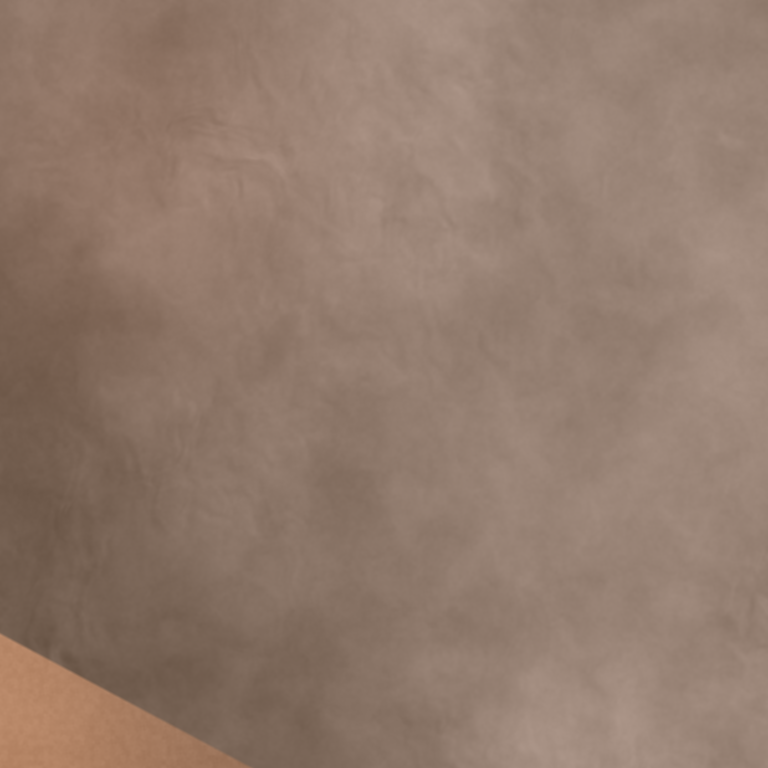
Give the GLSL for this texture, as a Shadertoy shader.

```glsl
// Mottled brown plaster wall, dark toward the lower left, with a tan wedge in the corner.
// Broad gradients set the tone; warped value noise adds clouds, and the slope of
// a second warped field adds faint trowel creases, finished with fine grain.

const vec3 WALL_DARK = vec3(0.355, 0.278, 0.218);
const vec3 WALL_LIGHT = vec3(0.660, 0.573, 0.522);
const vec3 WARM_TINT = vec3(0.022, -0.004, -0.012);
const vec3 WEDGE_LIT = vec3(0.715, 0.525, 0.400);
const vec3 WEDGE_DIM = vec3(0.610, 0.455, 0.355);

const float TONE_LEFT = 0.56;
const float TONE_RIGHT = 0.84;
const float SHADOW_DEPTH = 0.36;
const float CLOUD_STRENGTH = 0.46;
const float MOTTLE_STRENGTH = 0.22;
const float CREASE_STRENGTH = 0.42;
const float GRAIN_STRENGTH = 0.075;
const float WEDGE_HEIGHT = 0.175;
const float WEDGE_WIDTH = 0.328;
const float EDGE_SOFTNESS = 0.0025;

float hash(vec2 cell) {
    vec3 q = fract(cell.xyx * vec3(0.1031, 0.1030, 0.0973));
    q += dot(q, q.yzx + 33.33);
    return fract((q.x + q.y) * q.z);
}

float valueNoise(vec2 p) {
    vec2 cell = floor(p);
    vec2 f = fract(p);
    f = f * f * f * (f * (f * 6.0 - 15.0) + 10.0);
    float low = mix(hash(cell), hash(cell + vec2(1, 0)), f.x);
    float high = mix(hash(cell + vec2(0, 1)), hash(cell + vec2(1, 1)), f.x);
    return mix(low, high, f.y);
}

// Fractal noise centred on zero; each octave is turned to hide the lattice.
float fbm(vec2 p, int octaves) {
    const mat2 TURN = mat2(0.8, 0.6, -0.6, 0.8);
    float sum = 0.0;
    float weight = 0.5;
    for (int i = 0; i < octaves; i++) {
        sum += weight * (valueNoise(p) - 0.5);
        p = TURN * p * 2.03 + 17.3;
        weight *= 0.52;
    }
    return sum;
}

vec2 warp(vec2 p, float amount) {
    return p + amount * vec2(fbm(p + 31.7, 4), fbm(p + 73.1, 4));
}

float blob(vec2 p, vec2 centre, vec2 radius) {
    vec2 d = (p - centre) / radius;
    return exp(-dot(d, d));
}

// Height field whose slope reads as wispy creases.
float trowelHeight(vec2 p) {
    return fbm(warp(p * vec2(6.5, 5.5) + 9.0, 2.4), 4);
}

float creases(vec2 p) {
    vec2 lightStep = vec2(0.006, 0.005);
    float slope = trowelHeight(p) - trowelHeight(p + lightStep);
    float patches = smoothstep(-0.08, 0.16, fbm(p * 5.0 + 52.0, 3));
    return clamp(slope, -0.16, 0.16) * mix(0.35, 1.5, patches);
}

float wallTone(vec2 p) {
    float tone = mix(TONE_LEFT, TONE_RIGHT, smoothstep(0.0, 0.8, p.x + 0.12 * (p.y - 0.5)));
    tone -= SHADOW_DEPTH * blob(p, vec2(0.0, 0.38), vec2(0.17, 0.30));
    tone -= 0.22 * blob(p, vec2(0.22, 0.08), vec2(0.22, 0.17));
    tone += 0.06 * blob(p, vec2(0.80, 0.95), vec2(0.25, 0.15));
    tone += CLOUD_STRENGTH * fbm(warp(p * 4.0 + 4.0, 0.9), 5);
    tone += MOTTLE_STRENGTH * fbm(warp(p * 17.0 + 21.0, 1.2), 4);
    return tone + CREASE_STRENGTH * creases(p);
}

void mainImage(out vec4 fragColor, in vec2 fragCoord) {
    vec2 p = fragCoord / iResolution.xy;
    float grain = GRAIN_STRENGTH * fbm(p * 150.0 + 5.0, 2);

    // Wall, slightly redder in the upper left
    vec3 wall = mix(WALL_DARK, WALL_LIGHT, clamp(wallTone(p) + grain, 0.0, 1.1));
    wall += WARM_TINT * blob(p, vec2(0.16, 0.80), vec2(0.30, 0.32));

    // Tan wedge, dimming toward its right tip
    vec3 wedge = mix(WEDGE_LIT, WEDGE_DIM, smoothstep(0.0, WEDGE_WIDTH, p.x));
    wedge += 0.035 * fbm(p * 12.0, 3) + 0.7 * grain;

    vec2 edgeNormal = normalize(vec2(WEDGE_HEIGHT, WEDGE_WIDTH));
    float edgeDistance = dot(p - vec2(0.0, WEDGE_HEIGHT), edgeNormal);
    float wedgeMask = 1.0 - smoothstep(-EDGE_SOFTNESS, EDGE_SOFTNESS, edgeDistance);
    fragColor = vec4(mix(wall, wedge, wedgeMask), 1.0);
}
```
